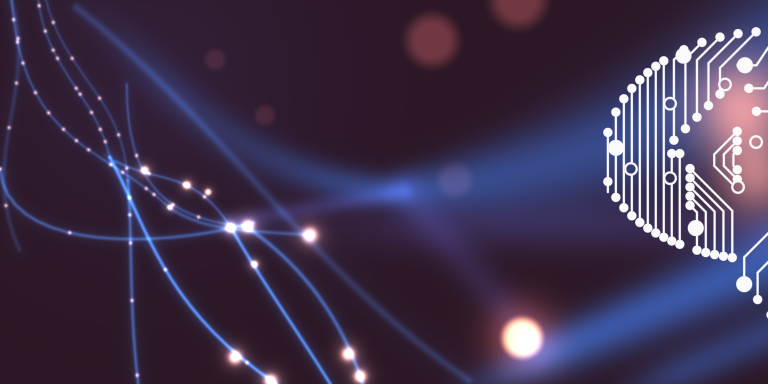
A Shadertoy shader for this background:

```glsl
// Dark plum backdrop with soft blue beams, glowing beaded fibres,
// blurred light discs and a white circuit-board dome at the right edge.
// Fibres are sampled Bezier curves; the circuit is a union of distances.

const vec3 PLUM = vec3(.17, .09, .145);
const vec3 BEAM_BLUE = vec3(.06, .25, .5);
const vec3 HAZE = vec3(.06, .08, .18);
const vec3 FIBRE_BLUE = vec3(.16, .42, .75);
const vec3 BEAD_PINK = vec3(1, .72, .64);
const vec3 DISC_RED = vec3(.42, .2, .17);
const vec3 GLOW_PINK = vec3(.96, .64, .65);
const vec3 LAMP = vec3(1, .8, .5);
const float LINE = .003, DOT = .0122, BIG_DOT = .021, RING = .015;
const float DOME_Y = .583, DOME_WIDTH = .427, TOP = .335, BOTTOM = -.26;
const int STEPS = 18;

// Centre and radius of bright beads and blurred discs
const vec3 BEADS[12] = vec3[12](
  vec3(.377, .557, .009), vec3(.487, .518, .009), vec3(.542, .5, .007),
  vec3(.443, .46, .006), vec3(.6, .407, .011), vec3(.646, .411, .014),
  vec3(.807, .388, .017), vec3(.612, .07, .015), vec3(.705, .008, .015),
  vec3(.907, .078, .015), vec3(.938, .02, .014), vec3(.663, .312, .008));
const vec3 DISCS[5] = vec3[5](
  vec3(1.125, .895, .075), vec3(1.35, 1, .08), vec3(1.185, .53, .05),
  vec3(.69, .7, .03), vec3(.56, .845, .03));
const vec2 RINGS[6] = vec2[6](
  vec2(1.643, .56), vec2(1.745, .73), vec2(1.745, .536),
  vec2(1.888, .78), vec2(1.922, .513), vec2(1.969, .63));
const vec2 PADS[5] = vec2[5](
  vec2(1.604, .615), vec2(1.812, .406), vec2(1.938, .26),
  vec2(1.94, .83), vec2(1.78, .855));

float hash(float n) { return fract(sin(n * 91.7) * 437.5); }
float bell(float d, float w) { d /= w; return exp(-d * d); }

float segment(vec2 p, vec2 a, vec2 b) {
  b -= a;
  p -= a;
  return length(p - b * clamp(dot(p, b) / dot(b, b), 0., 1.));
}

// Control points are u.xy, u.zw, v.xy, v.zw
vec2 bezier(vec4 u, vec4 v, float t) {
  vec2 m = mix(u.zw, v.xy, t);
  return mix(mix(mix(u.xy, u.zw, t), m, t), mix(m, mix(v.xy, v.zw, t), t), t);
}

// One fibre with small beads spread along it
vec3 fibre(vec2 p, vec4 u, vec4 v, float width, float power, int beads) {
  float d = 9., sparkle = 0.;
  vec2 last = u.xy;
  for (int i = 1; i <= STEPS; i++) {
    vec2 next = bezier(u, v, float(i) / float(STEPS));
    d = min(d, segment(p, last, next));
    last = next;
  }
  for (int i = 0; i < beads; i++) {
    float t = (float(i) + hash(float(i) + u.x)) / float(beads);
    sparkle += bell(length(p - bezier(u, v, t)), .005);
  }
  float light = bell(d, width) + .18 * bell(d, width * 4.);
  return FIBRE_BLUE * light * power + BEAD_PINK * sparkle * .7;
}

vec3 fibres(vec2 p) {
  return fibre(p, vec4(.03, 1, .06, .62), vec4(.27, .62, .44, .46), .004, .35, 12)
    + fibre(p, vec4(.44, .46, .53, .4), vec4(.62, .4, .81, .388), .005, .4, 0)
    + fibre(p, vec4(.1, 1, .12, .82), vec4(.25, .75, .286, .59), .004, .3, 9)
    + fibre(p, vec4(.286, .59, .38, .42), vec4(.42, .2, .72, 0), .005, .95, 3)
    + fibre(p, vec4(.12, 1, .17, .8), vec4(.32, .75, .333, .53), .004, .25, 5)
    + fibre(p, vec4(.333, .53, .345, .4), vec4(.335, .2, .36, 0), .005, .55, 4)
    + fibre(p, vec4(0, .56, .02, .33), vec4(.45, .36, .66, .42), .005, .5, 3)
    + fibre(p, vec4(.3, .58, .42, .52), vec4(.5, .56, .6, .41), .004, .4, 3)
    + fibre(p, vec4(.6, .41, .68, .27), vec4(.78, .13, .86, 0), .005, .9, 0)
    + fibre(p, vec4(.33, .78, .33, .5), vec4(.45, .43, .64, .41), .004, .35, 3)
    + fibre(p, vec4(.64, .41, .76, .33), vec4(.88, .2, .945, 0), .006, .6, 0)
    + fibre(p, vec4(.2, .98, .6, .66), vec4(.8, .3, 1.22, .01), .011, .25, 0)
    + fibre(p, vec4(.03, 1, .1, .75), vec4(-.06, .6, .05, .35), .006, .2, 4);
}

// Wide beams, discs and the pink glow
vec3 backdrop(vec2 p) {
  float s = max(p.x - 1., 0.), l = max(1.04 - p.x, 0.);
  float y = p.y - .505 - .74 * l * l - .03 * s - .3 * s * s;
  float beam = bell(y / (1. + l), .04 + .18 * s) * (.3 + .5 * smoothstep(.5, 1.1, p.x));
  beam *= smoothstep(.2, .5, p.x);
  beam += bell(p.y - .43 * (p.x - 1.25), .04 + .06 * s) * smoothstep(1.1, 1.5, p.x);
  beam += .6 * bell(p.y - .43 * (p.x - 1.7), .06) * smoothstep(1.5, 1.8, p.x);
  float haze = .8 * bell(p.y - .41, .07) * smoothstep(.6, 1.2, p.x);
  haze += bell(segment(p, vec2(.6, .42), vec2(1.05, .5)), .025);
  haze += .7 * bell(segment(p, vec2(1.05, .5), vec2(1.4, .1)), .05) + .4 * bell(length(p - vec2(.4, .8)), .4);
  vec3 c = PLUM + BEAM_BLUE * beam + HAZE * haze;
  for (int i = 0; i < 5; i++) {
    float d = length(p - DISCS[i].xy) / DISCS[i].z;
    c += DISC_RED * (i < 2 ? .65 : .25) * smoothstep(1.2, .5, d);
  }
  float pink = bell(length(p - vec2(1.93, .72)), .12) + .7 * bell(length(p - vec2(1.97, .54)), .1);
  return mix(c, GLOW_PINK, min(pink * .9, 1.));
}

vec2 rim(float x, float height) {
  float u = (2. - x) / DOME_WIDTH;
  return vec2(x, DOME_Y + height * sqrt(max(1. - u * u, 0.)));
}

// Bent track a-b-c with end dots
float trace(vec2 p, vec2 a, vec2 b, vec2 c) {
  float line = min(segment(p, a, b), segment(p, b, c)) - LINE;
  return min(line, min(length(p - a), length(p - c)) - DOT);
}

float circuit(vec2 p) {
  float d = 9.;
  for (int i = 0; i < 10; i++) {
    float k = float(i), x = 1.583 + .0208 * k;
    vec2 a = i < 8 ? rim(x, TOP) : vec2(x, .6);
    d = min(d, trace(p, a, vec2(x, .5), rim(x, BOTTOM)));
    if (i < 5) { // slanted tracks, pads
      x = 1.755 + .03 * k;
      a = rim(1.781 + .047 * k, TOP);
      d = min(d, trace(p, a, vec2(x, a.y - a.x + x), vec2(x, .635 + .03 * k)));
      x = 1.815 + .023 * k;
      a = vec2(1.797, .465 + .024 * k);
      d = min(d, trace(p, a, vec2(x, a.y + a.x - x), rim(x, BOTTOM)));
      d = min(d, length(p - PADS[i]) - BIG_DOT);
    }
    if (i < 3) { // brackets, edge tracks, stem
      vec2 q = vec2(p.x, abs(p.y - DOME_Y)), bend = vec2(1.86 + .025 * k, .015);
      a = vec2(1.92, .075 - .025 * k);
      d = min(d, min(segment(q, a, bend), segment(q, bend, vec2(bend.x, 0))) - LINE);
      d = min(d, length(q - a) - DOT);
      a = vec2(1.93 + .02 * k, .83 - .06 * k);
      d = min(d, trace(p, a, a + vec2(.04, 0), a + .12));
      a = PADS[2] + k * vec2(.035, -.04);
      d = min(d, trace(p, a, a + vec2(0, .07), a + vec2(.08, .15)));
    }
  }
  for (int i = 0; i < 6; i++) {
    float r = length(p - RINGS[i]) - RING;
    d = min(max(d, -r), abs(r) - LINE);
  }
  return d;
}

void mainImage(out vec4 fragColor, in vec2 fragCoord) {
  vec2 p = fragCoord / iResolution.xy * vec2(2, 1);
  vec3 c = backdrop(p) + fibres(p);
  for (int i = 0; i < 12; i++) {
    float d = length(p - BEADS[i].xy), r = BEADS[i].z;
    c += BEAD_PINK * (1.5 * bell(d, r) + .2 * bell(d, r * 2.5));
  }
  float lamp = length(p - vec2(1.36, .12)), edge = .75 / iResolution.y;
  c += LAMP * smoothstep(.065, .03, lamp) + DISC_RED * bell(lamp, .09);
  c = mix(c, vec3(.98), smoothstep(edge, -edge, circuit(p)));
  fragColor = vec4(min(c, 1.), 1);
}
```
